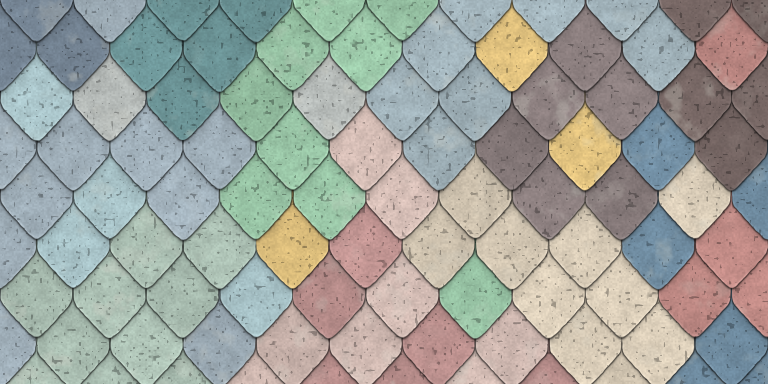
This pattern is drawn by a Shadertoy shader. Its source:

```glsl
// Overlapping pointed clay shingles in weathered pastel colours.

#define TILE_W   0.1905  // column spacing, in canvas heights
#define ROW_H    0.1287  // row spacing
#define TIP      0.1225  // centre to unrounded tip
#define SLOPE    1.14    // steepness of the lower edges
#define TIP_R    0.013   // rounding of the tip
#define CORNER_R 0.010   // rounding of the side corners
#define GAP      0.0018  // half width of the side seams
#define JITTER   0.0030  // uneven laying
#define VARIETY  0.75    // colour scatter against regional colour
#define SHADOW   0.62    // darkness under the edges
#define WEAR     0.16    // strength of the mottling
#define YELLOW   0.045   // share of ochre tiles

const int FAMILIES = 15;

const vec3 GLAZE[FAMILIES] = vec3[](
    vec3(.59, .76, .64), vec3(.67, .75, .70), vec3(.69, .80, .82),
    vec3(.63, .69, .73), vec3(.64, .71, .74), vec3(.73, .75, .74),
    vec3(.84, .79, .71), vec3(.81, .72, .69), vec3(.74, .57, .56),
    vec3(.75, .54, .52), vec3(.54, .49, .49), vec3(.45, .39, .38),
    vec3(.45, .51, .57), vec3(.43, .59, .60), vec3(.43, .54, .62));

// Where each glaze is most common (x, depth from the top) and its handicap.
const vec3 HOME[FAMILIES] = vec3[](
    vec3(.80, .42, -.10), vec3(.30, .85, -.08), vec3(.40, .50, -.08),
    vec3(.25, .35, -.10), vec3(1.35, .20, -.10), vec3(.60, .60, -.04),
    vec3(1.40, .62, -.06), vec3(1.00, .75, -.12), vec3(1.00, .98, .00),
    vec3(1.85, .30, .00), vec3(1.60, .35, .00), vec3(1.95, .05, .00),
    vec3(.20, .20, .02), vec3(.70, .10, .04), vec3(1.85, .68, .00));

float hash(vec2 p) {
    vec3 h = fract(vec3(p.xyx) * 0.1031);
    h += dot(h, h.yzx + 33.33);
    return fract((h.x + h.y) * h.z);
}

float noise(vec2 p) {
    vec2 i = floor(p), f = fract(p);
    f = f * f * (3.0 - 2.0 * f);
    return mix(mix(hash(i), hash(i + vec2(1, 0)), f.x),
               mix(hash(i + vec2(0, 1)), hash(i + vec2(1, 1)), f.x), f.y);
}

float fbm(vec2 p) {
    float sum = 0.0, amp = 0.5;
    for (int i = 0; i < 4; i++) {
        sum += amp * noise(p);
        p = p * 2.03 + 17.7;
        amp *= 0.5;
    }
    return sum / 0.9375;
}

float smoothMax(float a, float b, float k) {
    float h = max(k - abs(a - b), 0.0) / k;
    return max(a, b) + 0.25 * h * h * k;
}

// Straight sides running up under the row above, pointed lower end; y is down.
float tileDistance(vec2 q) {
    float side = abs(q.x) - 0.5 * TILE_W + GAP;
    float a = sqrt(q.x * q.x + TIP_R * TIP_R);
    float edge = (q.y - TIP + SLOPE * a) / sqrt(1.0 + SLOPE * SLOPE);
    return smoothMax(side, edge, CORNER_R);
}

// Nearest regional glaze after a random handicap.
vec3 tileColor(vec2 id, vec2 centre) {
    vec3 color = vec3(.87, .75, .49);
    float best = 1e3;
    if (hash(id + 71.3) > YELLOW) {
        for (int i = 0; i < FAMILIES; i++) {
            float score = distance(centre, HOME[i].xy) + HOME[i].z
                        + VARIETY * hash(id + float(i) * 9.17 + 40.0);
            if (score < best) { best = score; color = GLAZE[i]; }
        }
    }
    return color * (0.95 + 0.10 * hash(id + 5.7));
}

// Clay surface: mottling, grain, lime bloom, pits and a pale rim.
vec3 weather(vec3 color, vec2 q, vec2 id, float d) {
    vec2 s = q + 3.0 * vec2(hash(id + 2.1), hash(id + 8.4)) + 2.0;
    color *= 1.0 + WEAR * (fbm(s * 34.0) - 0.5) + 0.6 * WEAR * (noise(s * 230.0) - 0.5);
    float bloom = smoothstep(0.56, 0.78, fbm(s * 19.0 + 31.0)) * hash(id + 12.9);
    color = mix(color, vec3(.82, .82, .78), 0.35 * bloom);
    color *= 1.0 - 0.28 * smoothstep(0.80, 0.93, noise(s * 125.0 + 50.0));
    float rim = smoothstep(-0.007, -0.001, d) * noise(s * 80.0);
    return color + 0.09 * rim;
}

void mainImage(out vec4 fragColor, in vec2 fragCoord) {
    float px = 1.0 / iResolution.y;
    vec2 p = vec2(fragCoord.x, iResolution.y - fragCoord.y) * px;
    vec3 color = vec3(.25, .24, .24);
    float firstRow = floor(p.y / ROW_H);

    // Lay the rows from the lowest upward; each shades the one beneath.
    for (int i = 2; i >= -1; i--) {
        float row = firstRow + float(i);
        float shift = 0.5 * mod(row + 1.0, 2.0);
        vec2 id = vec2(floor(p.x / TILE_W - shift + 0.5), row);
        vec2 centre = vec2((id.x + shift) * TILE_W, row * ROW_H);
        vec2 seed = id + 20.0;
        vec2 nudge = JITTER * (vec2(hash(seed), hash(seed + 3.3)) - 0.5);
        vec2 q = p - centre - nudge * vec2(0.6, 1.6);
        float d = tileDistance(q) + 0.0018 * (noise(p * 95.0) - 0.5);

        float gap = max(d, 0.0);
        color *= 1.0 - SHADOW * exp(-gap * gap / 0.000012);
        color *= 1.0 - 0.22 * exp(-gap / 0.008);
        vec3 clay = weather(tileColor(seed, centre), q, seed, d);
        color = mix(color, clay, 1.0 - smoothstep(-0.7 * px, 0.7 * px, d));
    }
    fragColor = vec4(clamp(color, 0.0, 1.0), 1.0);
}
```
